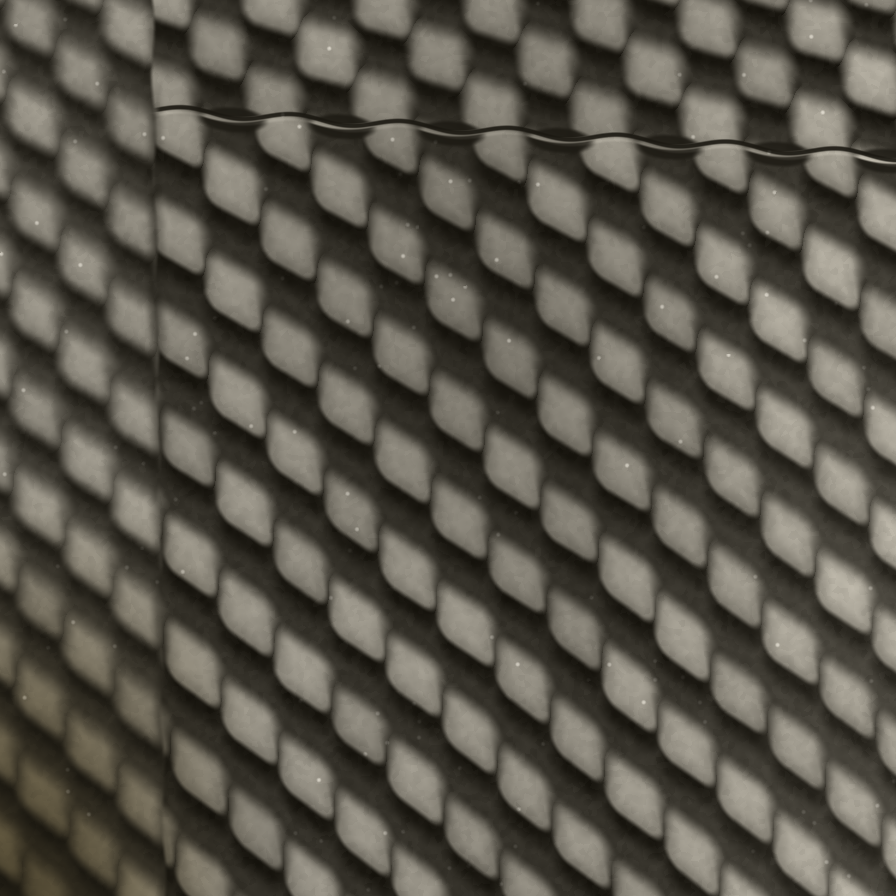
A Shadertoy shader for this texture:

```glsl
// Woven rubbery mesh: slanted rounded knobs on a staggered lattice over dark holes.
// Three panels (left fold, strip above the seam, main cloth) share one lattice
// function; cellular noise adds grain and glints, a wavy seam joins the panels.

const vec3 HOLE_COLOR = vec3(0.085, 0.075, 0.050);
const vec3 KNOB_COLOR = vec3(0.660, 0.640, 0.590);
const vec3 OLIVE_TINT = vec3(0.640, 0.550, 0.320);

float hash(vec2 p) {
    p = fract(p * vec2(0.1031, 0.1137));
    p += dot(p, p.yx + 33.33);
    return fract((p.x + p.y) * p.x * 17.3);
}

// Cellular noise: distance to the nearest point, and that point's random value.
vec2 cellular(vec2 p) {
    vec2 base = floor(p), best = vec2(9.0, 0.0);
    for (int y = -1; y <= 1; y++)
    for (int x = -1; x <= 1; x++) {
        vec2 cell = base + vec2(x, y);
        vec2 point = cell + vec2(hash(cell + 3.7), hash(cell + 41.3));
        float d = length(p - point);
        if (d < best.x) best = vec2(d, hash(cell + 87.1));
    }
    return best;
}

float roundedBox(vec2 p, vec2 halfSize, float radius) {
    vec2 q = abs(p) - halfSize + radius;
    return length(max(q, 0.0)) + min(max(q.x, q.y), 0.0) - radius;
}

// Nearest knob of the staggered lattice: distance, local position, random value.
vec4 nearestKnob(vec2 p, mat2 lattice, vec2 halfSize, float shear) {
    vec4 best = vec4(9.0);
    vec2 q = inverse(lattice) * p;
    for (int k = 0; k < 2; k++) {
        vec2 shifted = q - 0.5 * float(k);
        vec2 id = floor(shifted + 0.5);
        vec2 local = lattice * (shifted - id);
        local.y -= shear * local.x;
        float rnd = hash(id + 50.0 + 23.0 * float(k));
        float d = roundedBox(local, halfSize * (0.96 + 0.08 * rnd), 0.016);
        if (d < best.x) best = vec4(d, local, rnd);
    }
    return best;
}

// Brightness of one panel: crisp lower knob edges, soft upper ones, shadow below.
float panel(vec2 p, mat2 lattice, vec2 halfSize, float shear, float blur, float haze, float grain) {
    vec4 knob = nearestKnob(p, lattice, halfSize, shear);
    float shadowDist = nearestKnob(p - vec2(0.002, 0.020), lattice, halfSize, shear).x;
    float shadow = 1.0 - smoothstep(-0.012, 0.016, shadowDist);
    float pit = mix(0.21, 0.02, shadow) + haze + 0.08 * (grain - 0.5);
    float lower = smoothstep(-0.018, 0.018, knob.z);
    float soft = mix(0.011, 0.0045, lower) + blur;
    float mask = 1.0 - smoothstep(-soft, soft, knob.x);
    float dome = 0.71 + 0.16 * smoothstep(0.0, -0.022, knob.x);
    dome += 0.12 * (knob.w - 0.5) + 0.10 * (grain - 0.5) - 2.0 * knob.z;
    return mix(pit, dome, mask);
}

void mainImage(out vec4 fragColor, in vec2 fragCoord) {
    vec2 uv = fragCoord / iResolution.xy;
    vec2 p = vec2(uv.x, 1.0 - uv.y);
    float px = 1.0 / iResolution.y;
    vec2 bent = p + 0.0018 * sin(p.yx * vec2(17.0, 13.0) + 2.0 * sin(p * 9.0));

    // Grain shared by knobs and pits
    float grain = 0.5 * cellular(p * 150.0).y + 0.5 * cellular(p * 70.0).x;

    // Three lattices: column step, then row step
    mat2 mainStep = mat2(0.1217, 0.0065, 0.0045, 0.1198);
    mat2 foldStep = mat2(0.1094, 0.0078, 0.0016, 0.1081);
    mat2 topStep = mat2(0.1217, 0.0065, 0.0010, 0.1120);
    float lean = mix(0.46, 0.78, p.y);
    float haze = 0.09 * smoothstep(0.65, 1.0, p.x) * smoothstep(0.1, 0.6, p.y);
    float cloth = panel(bent - vec2(0.384, 0.332), mainStep, vec2(0.0300, 0.0305), lean, 0.0, haze, grain);
    float fold = panel(bent - vec2(0.039, 0.241), foldStep, vec2(0.0275, 0.0290), lean, 0.005, 0.06, grain);
    float top = panel(bent - vec2(0.488, 0.065), topStep, vec2(0.0315, 0.0310), 0.30, 0.002, 0.0, grain);

    // Panel borders
    float foldX = 0.170 + 0.014 * p.y + 0.002 * sin(p.y * 53.0);
    float wave = (p.x - 0.260) / 0.1217;
    float seamBase = 0.122 + 0.063 * (p.x - 0.170);
    float dy = p.y - seamBase - 0.0045 * sin(6.2832 * wave + 1.2);
    float belowSeam = smoothstep(-px, px, dy);
    float rightOfFold = smoothstep(-0.003, 0.003, p.x - foldX);
    float value = mix(fold, mix(top, cloth, belowSeam), rightOfFold);
    float crease = smoothstep(0.0, 0.014, abs(p.x - foldX));
    value *= mix(0.78, 1.0, max(crease, 1.0 - smoothstep(0.08, 0.13, p.y)));

    // Seam: dark slit, pale rim, and a shaded stitch loop at each column
    float onSeam = smoothstep(0.168, 0.180, p.x);
    float column = floor(wave + 0.5);
    vec2 loopPos = vec2((wave - column) * 0.1217, p.y - seamBase - 0.006);
    float loopDist = (length(loopPos / vec2(0.034, 0.013)) - 1.0) * 0.013;
    float loopMask = onSeam * (1.0 - smoothstep(-0.002, 0.003, loopDist));
    float thread = 1.0 - smoothstep(0.0015, 0.0045, abs(loopPos.y + 4.0 * loopPos.x * loopPos.x));
    float loopLight = mix(0.06, 1.0, thread * (0.5 + 0.5 * hash(vec2(column + 9.0, 4.0))));
    float slit = onSeam * (1.0 - smoothstep(0.0012, 0.0036, abs(dy)));
    float paleEdge = onSeam * (1.0 - smoothstep(0.0, 0.0035, abs(dy - 0.0055)));
    value = mix(value, loopLight, 0.9 * loopMask);
    value = mix(value, 0.03, 0.9 * slit) + 0.12 * paleEdge;

    // Broad light: brighter right side, dim middle band, dark olive lower left
    float light = 0.98 + 0.26 * smoothstep(0.55, 1.0, p.x) * (0.4 + 0.6 * p.y);
    light -= 0.13 * exp(-24.0 * dot(p - vec2(0.60, 0.36), p - vec2(0.60, 0.36)));
    light += 0.04 * sin(p.x * 7.0 + 2.0 * sin(p.y * 5.0));
    float corner = smoothstep(0.32, 0.0, p.x) * smoothstep(0.50, 1.05, p.y);
    light *= 1.0 - 0.48 * corner;
    vec3 color = mix(HOLE_COLOR, mix(KNOB_COLOR, OLIVE_TINT, 0.7 * corner), value * light);

    // Scattered glints
    vec2 glint = cellular(p * 75.0 + 19.0);
    float spark = step(0.97, glint.y) * (1.0 - smoothstep(0.05, 0.26, glint.x));
    color += 0.20 * spark * (0.2 + value);
    fragColor = vec4(clamp(color, 0.0, 1.0), 1.0);
}
```
